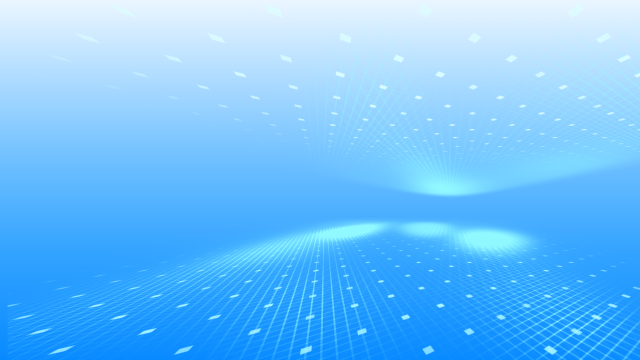
Write a WebGL 2 fragment shader that draws this background.

```glsl
#version 300 es
precision highp float;

uniform vec2 u_resolution;
out vec4 outColor;

// Backdrop colours, bottom to top
const vec3 DEEP_BLUE = vec3(0.03, 0.54, 1.0);
const vec3 MID_BLUE = vec3(0.20, 0.64, 1.0);
const vec3 SOFT_BLUE = vec3(0.43, 0.75, 1.0);
const vec3 PALE_SKY = vec3(0.92, 0.965, 1.0);
const vec3 GLOW_COLOR = vec3(0.58, 0.99, 1.0);
const vec3 FLOOR_TILE = vec3(0.68, 0.98, 1.0);
const vec3 CEILING_TILE = vec3(0.86, 1.0, 1.0);

// Perspective planes: column spacing, row step, first row depth, first column
const vec2 VANISHING = vec2(1.25, 0.4444);
const vec4 FLOOR_GRID = vec4(0.815, 0.337, 2.40, -0.177);
const vec4 CEILING_GRID = vec4(0.797, 0.322, 1.903, -0.166);
const float ROW_SHEAR = 0.356;
const vec2 TILE_HALF = vec2(0.088, 0.068);
const vec2 LINES_PER_CELL = vec2(4.0, 6.0);
const float LINE_HALF = 0.075;
const float FLOOR_MESH = 1.35;
const float CEILING_MESH = 1.05;
const float RAYS_PER_COLUMN = 6.0;
const float RAY_GAIN = 0.30;
const float TILE_ALPHA = 0.95;
const float FLOOR_LEFT = 0.021;

// Lights: centre and radii, then tilt, strength and edge hardness
const int FLOOR_COUNT = 7;
const vec4 FLOOR_LIGHT[FLOOR_COUNT] = vec4[](
    vec4(0.975, 0.360, 0.095, 0.023), vec4(0.72, 0.297, 0.29, 0.045),
    vec4(0.32, 0.175, 0.42, 0.090), vec4(0.84, 0.180, 0.22, 0.160),
    vec4(1.183, 0.368, 0.074, 0.028), vec4(1.366, 0.336, 0.108, 0.050),
    vec4(1.52, 0.180, 0.29, 0.140));
const vec3 FLOOR_TILT[FLOOR_COUNT] = vec3[](
    vec3(0.14, 0.95, 1.5), vec3(0.28, 0.80, 1.0), vec3(0.26, 0.42, 1.0),
    vec3(0.0, 0.45, 1.0), vec3(0.0, 0.65, 1.8), vec3(-0.08, 0.85, 1.7),
    vec3(-0.5, 0.65, 1.0));
const int CEILING_COUNT = 6;
const vec4 CEILING_LIGHT[CEILING_COUNT] = vec4[](
    vec4(1.25, 0.475, 0.11, 0.040), vec4(1.17, 0.540, 0.10, 0.055),
    vec4(1.64, 0.570, 0.25, 0.050), vec4(1.03, 0.680, 0.14, 0.170),
    vec4(1.70, 0.700, 0.28, 0.150), vec4(1.34, 0.590, 0.26, 0.090));
const vec3 CEILING_TILT[CEILING_COUNT] = vec3[](
    vec3(0.0, 0.70, 1.0), vec3(-0.6, 0.60, 1.0), vec3(0.22, 0.60, 1.0),
    vec3(0.0, 0.38, 1.0), vec3(0.0, 0.42, 1.0), vec3(0.0, 0.30, 1.0));

float hash(vec2 p) {
    return fract(sin(dot(p, vec2(127.1, 311.7))) * 43758.5453);
}

vec3 backdrop(float y) {
    vec3 color = mix(DEEP_BLUE, MID_BLUE, clamp(y / 0.3, 0.0, 1.0));
    color = mix(color, SOFT_BLUE, clamp((y - 0.3) / 0.25, 0.0, 1.0));
    return mix(color, PALE_SKY, clamp((y - 0.55) / 0.45, 0.0, 1.0));
}

// Filtered repeating bands that fade to their mean when too fine
vec2 bands(vec2 coord, vec2 halfWidth) {
    vec2 offset = abs(fract(coord + 0.5) - 0.5);
    vec2 footprint = max(fwidth(coord), vec2(1e-4));
    vec2 cover = clamp((halfWidth - offset) / footprint + 0.5, 0.0, 1.0);
    cover *= min(vec2(1.0), 2.0 * halfWidth / footprint);
    return mix(cover, 2.0 * halfWidth, smoothstep(0.5, 1.2, footprint));
}

// Tilted elliptical light; upperSharpness tightens its upper side
float light(vec2 pos, vec4 shape, vec3 tilt, float upperSharpness) {
    vec2 p = pos - shape.xy;
    float c = cos(tilt.x), s = sin(tilt.x);
    p = vec2(c * p.x + s * p.y, c * p.y - s * p.x) / shape.zw;
    p.y *= p.y > 0.0 ? upperSharpness : 1.0;
    return tilt.y * exp(-pow(dot(p, p), tilt.z));
}

void main() {
    vec2 pos = gl_FragCoord.xy / u_resolution.y;
    vec2 fromVanish = pos - VANISHING;
    bool isFloor = fromVanish.y < 0.0;
    float drop = max(abs(fromVanish.y), 0.002);
    float side = fromVanish.x / drop;

    // Skewed lattice on the plane, with rays along its columns
    vec4 grid = isFloor ? FLOOR_GRID : CEILING_GRID;
    float row = (1.0 / drop - grid.z) / grid.y;
    float column = side / grid.x - grid.w - ROW_SHEAR * row;
    vec2 cell = vec2(row + 2.0 * column, column);
    vec2 tileBands = bands(cell, TILE_HALF);
    vec2 lineBands = bands(cell * LINES_PER_CELL, vec2(LINE_HALF));
    float rays = bands(vec2(side / grid.x * RAYS_PER_COLUMN), vec2(0.14)).x;
    float mesh = lineBands.x + lineBands.y;

    // Lights and visible reach of each plane
    float glow = 0.0;
    float reach, solid;
    if (isFloor) {
        for (int i = 0; i < FLOOR_COUNT; i++)
            glow += light(pos, FLOOR_LIGHT[i], FLOOR_TILT[i], 1.8);
        reach = 1.0 - smoothstep(2.4, 4.6, abs(side + 1.0));
        reach *= smoothstep(0.055, 0.10, drop);
        float edge = smoothstep(-0.002, 0.002, pos.x - FLOOR_LEFT);
        glow *= edge * smoothstep(0.045, 0.065, drop);
        reach *= edge;
        solid = mix(0.65, 0.03, smoothstep(0.09, 0.20, drop));
        mesh = FLOOR_MESH * mesh + 0.5 * RAY_GAIN * rays;
    } else {
        for (int i = 0; i < CEILING_COUNT; i++)
            glow += light(pos, CEILING_LIGHT[i], CEILING_TILT[i], 1.0);
        float bowl = 0.19 * (length(vec2(fromVanish.x, 0.11)) - 0.11) + 0.005;
        glow *= smoothstep(0.0, 0.012 + 0.35 * bowl, drop - bowl);
        reach = 1.0 - smoothstep(2.2, 4.6, abs(side - 1.0));
        reach *= 1.0 - 0.2 * smoothstep(0.42, 0.55, drop);
        solid = mix(0.55, 0.03, smoothstep(0.01, 0.15, drop));
        mesh = CEILING_MESH * mesh + RAY_GAIN * rays;
    }

    // Distant light is solid, nearer light breaks into lines
    float glowCover = clamp(glow * (solid + mesh), 0.0, 0.95);
    float tileCover = tileBands.x * tileBands.y * reach * TILE_ALPHA;
    tileCover *= 0.75 + 0.25 * hash(floor(cell + 0.5));

    vec3 color = mix(backdrop(pos.y), GLOW_COLOR, glowCover);
    vec3 tileColor = isFloor ? FLOOR_TILE : CEILING_TILE;
    outColor = vec4(mix(color, tileColor, tileCover), 1.0);
}
```
